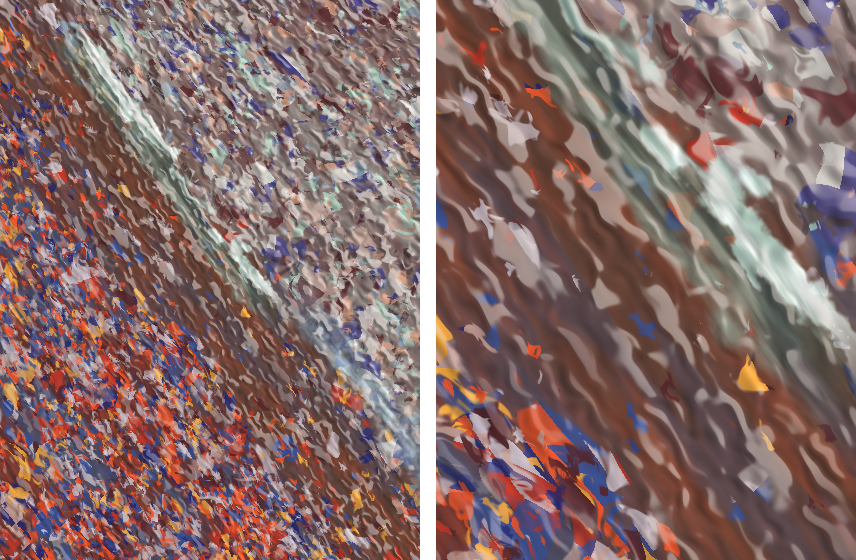
Left, the full canvas; right, a detail of the centre.
Give the GLSL for this texture, as a Shadertoy shader.

```glsl
#define STREAK_ORIGIN vec2(0.19, 1.246)
#define STREAK_DIR vec2(0.59, -0.807)
#define FAN 0.35
#define FLECK_LAYERS 6
#define FLECK_SCALE 17.0
#define RIDGE_SCALE vec2(46.0, 135.0)
#define GLINT_COLOR vec3(0.79, 0.76, 0.74)
#define BROWN vec3(0.35, 0.23, 0.19)
#define MAROON vec3(0.34, 0.17, 0.17)
#define WARM_GREY vec3(0.57, 0.52, 0.50)
#define SLATE vec3(0.27, 0.28, 0.38)
#define RUST vec3(0.60, 0.26, 0.16)

// Orange, navy, pink grey, yellow ochre, maroon, red, lilac grey, blue
const vec3 HOT_PAINT[8] = vec3[8](
    vec3(0.88, 0.30, 0.14), vec3(0.13, 0.14, 0.40), vec3(0.68, 0.55, 0.52),
    vec3(0.87, 0.60, 0.22), vec3(0.30, 0.13, 0.15), vec3(0.70, 0.19, 0.13),
    vec3(0.72, 0.67, 0.70), vec3(0.20, 0.28, 0.53));

// Maroon, pink grey, mint, blue grey, dark umber, salmon, pale, indigo
const vec3 COOL_PAINT[8] = vec3[8](
    vec3(0.34, 0.16, 0.17), vec3(0.68, 0.57, 0.53), vec3(0.62, 0.73, 0.67),
    vec3(0.47, 0.55, 0.62), vec3(0.29, 0.23, 0.23), vec3(0.75, 0.55, 0.46),
    vec3(0.76, 0.75, 0.73), vec3(0.25, 0.23, 0.47));

float hash(vec2 p) {
    vec3 q = fract(p.xyx * 0.1031);
    q += dot(q, q.yzx + 33.33);
    return fract((q.x + q.y) * q.z);
}

float noise(vec2 p) {
    vec2 i = floor(p), f = fract(p);
    f = f * f * (3.0 - 2.0 * f);
    return mix(mix(hash(i), hash(i + vec2(1, 0)), f.x),
               mix(hash(i + vec2(0, 1)), hash(i + vec2(1, 1)), f.x), f.y);
}

float fbm(vec2 p) {
    float sum = 0.0, amp = 0.53;
    for (int i = 0; i < 4; i++) {
        sum += amp * noise(p);
        p = p * 2.03 + 19.7;
        amp *= 0.5;
    }
    return sum;
}

// Ragged paint chip: x is coverage, y a random value per chip
vec2 fleck(vec2 q, float density, float soft) {
    q += 1.1 * vec2(noise(q * 1.3 + 7.0), noise(q * 1.3 + 31.0));
    q += 0.6 * vec2(noise(q * 3.7), noise(q * 3.7 + 53.0));
    vec2 best = vec2(0.0);
    for (int j = -1; j <= 1; j++)
    for (int i = -1; i <= 1; i++) {
        vec2 id = floor(q) + vec2(i, j);
        if (hash(id) > density) continue;
        vec2 center = id + 0.2 + 0.6 * vec2(hash(id + 17.3), hash(id + 41.7));
        float radius = mix(0.25, 0.65, hash(id + 71.1));
        float cover = 1.0 - smoothstep(radius - soft, radius + soft, length(q - center));
        if (cover > best.x) best = vec2(cover, hash(id + 93.7));
    }
    return best;
}

// Soft-edged stripe around a center line
float stripe(float x, float center, float halfWidth, float soft) {
    return 1.0 - smoothstep(halfWidth - soft, halfWidth + soft, abs(x - center));
}

void mainImage(out vec4 fragColor, in vec2 fragCoord) {
    // Coordinates along and across the drag, fanning out to the right
    vec2 p = fragCoord / iResolution.x;
    vec2 rel = p - STREAK_ORIGIN;
    float along = dot(rel, STREAK_DIR);
    float across = dot(rel, vec2(-STREAK_DIR.y, STREAK_DIR.x));
    vec2 drag = vec2(along, across - FAN * along * max(across, 0.0));
    drag.y += 0.012 * (fbm(p * 7.0) - 0.5);

    // Dragged ground colours
    float wide = smoothstep(0.36, 0.64, fbm(drag * vec2(4.0, 24.0)));
    float fine = smoothstep(0.34, 0.66, fbm(drag * vec2(9.0, 85.0) + 9.0));
    float edge = across + 0.16 * (fbm(drag * vec2(4.0, 16.0) + 40.0) - 0.5);
    float cool = smoothstep(-0.03, 0.07, edge);
    float hot = 1.0 - smoothstep(-0.33, -0.15, edge);
    vec3 hotGround = mix(mix(MAROON, SLATE, wide), RUST, 0.5 * fine * (1.0 - wide));
    vec3 coolGround = mix(MAROON, WARM_GREY, 0.2 + 0.4 * wide + 0.35 * fine);
    coolGround = mix(coolGround, vec3(0.49, 0.52, 0.51), 0.35 * noise(drag * vec2(3.0, 8.0)));
    vec3 col = mix(BROWN, RUST, 0.4 * fine * wide);
    col = mix(col, SLATE, 0.4 * smoothstep(0.5, 0.68, fbm(drag * vec2(5.0, 35.0) + 70.0)));
    col = mix(mix(col, hotGround, hot), coolGround, cool);

    // Scattered chips, from large to small
    float scale = FLECK_SCALE;
    for (int i = 0; i < FLECK_LAYERS; i++) {
        float shift = 13.7 * float(i);
        float clump = smoothstep(0.36, 0.64, fbm(drag * vec2(5.0, 10.0) + shift));
        float density = (0.05 + 0.23 * hot + 0.10 * cool) * (0.3 + 1.4 * clump);
        vec2 chip = fleck(drag * vec2(0.62, 1.0) * scale + shift, density,
                          0.07 + 0.7 * scale / iResolution.x);
        float pick = fract(0.65 * chip.y + noise(drag * vec2(3.0, 8.0) + shift));
        int k = min(int(pick * 8.0), 7);
        vec3 paint = hash(vec2(chip.y, 3.1) * 91.0) < cool ? COOL_PAINT[k] : HOT_PAINT[k];
        col = mix(col, paint, chip.x * (0.75 + 0.2 * fine));
        scale *= 1.43;
    }

    // Pale ridge, green border and the blue-grey smear below it
    float ragged = 0.055 * (fbm(drag * vec2(14.0, 45.0)) - 0.5) + 0.03 * (fbm(p * 40.0) - 0.5);
    float reach = smoothstep(-0.06, 0.05, along) * (1.0 - smoothstep(0.72, 0.88, along));
    float border = stripe(across + ragged, -0.032, 0.022, 0.014) * reach;
    col = mix(col, mix(vec3(0.27, 0.33, 0.30), vec3(0.52, 0.60, 0.55), fine), 0.75 * border);
    float smear = stripe(across + 1.4 * ragged, 0.06, 0.045, 0.03) * smoothstep(0.66, 0.95, along);
    col = mix(col, mix(vec3(0.38, 0.45, 0.53), vec3(0.66, 0.73, 0.75), fine), 0.7 * smear);
    float ridge = stripe(across + ragged, 0.003, 0.017, 0.004) * reach;
    ridge *= smoothstep(0.30, 0.45, fbm(drag * vec2(12.0, 30.0) + 5.0));
    col = mix(col, mix(vec3(0.62, 0.72, 0.68), vec3(0.90, 0.93, 0.92), fine), 0.92 * ridge);

    // Wrinkled relief: shaded furrows and short glints
    vec2 grain = drag * RIDGE_SCALE + 1.3 * vec2(noise(p * 60.0), noise(p * 60.0 + 27.0));
    float height = 0.65 * noise(grain) + 0.35 * noise(grain * 0.55 + 61.0);
    float lit = height - 0.65 * noise(grain + vec2(0.2, 0.7)) - 0.35 * noise(grain * 0.55 + vec2(61.1, 61.4));
    float strength = mix(mix(0.75, 0.5, hot), 1.0, cool);
    col *= 1.0 + 0.75 * strength * lit;
    float glint = smoothstep(0.56, 0.74, height + 0.25 * lit);
    glint *= 0.5 + 0.5 * smoothstep(0.35, 0.6, fbm(p * 9.0));
    col = mix(col, GLINT_COLOR, 0.72 * strength * glint);
    fragColor = vec4(clamp(col * 1.04 + 0.015, 0.0, 1.0), 1.0);
}
```
